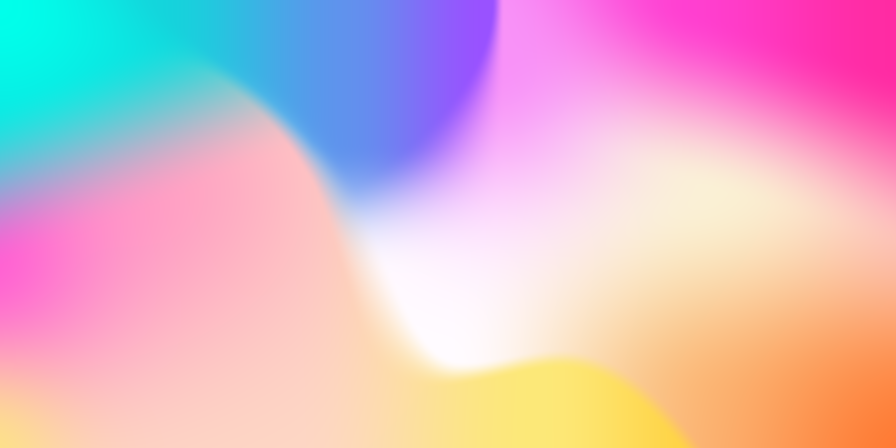
Reproduce this background procedurally as a WebGL 1 fragment shader.

```glsl
precision highp float;
// Soft abstract gradient: a rosy lobe with a wavy edge lies over a
// cyan-to-violet fold and a magenta-to-orange haze around a white valley.
// Each layer is built from ramps and round glows, then joined by soft edges.

uniform vec2 u_resolution;

const vec3 WHITE   = vec3(1.0, 0.99, 1.0);
const vec3 AQUA    = vec3(0.0, 1.0, 0.92);
const vec3 TEAL    = vec3(0.08, 0.83, 0.86);
const vec3 BLUE    = vec3(0.38, 0.57, 0.93);
const vec3 VIOLET  = vec3(0.60, 0.32, 1.0);
const vec3 ORCHID  = vec3(0.97, 0.54, 0.97);
const vec3 MAGENTA = vec3(1.0, 0.25, 0.82);
const vec3 HOTPINK = vec3(1.0, 0.17, 0.64);
const vec3 PINK    = vec3(1.0, 0.37, 0.83);
const vec3 ROSE    = vec3(1.0, 0.62, 0.76);
const vec3 BLUSH   = vec3(0.99, 0.85, 0.77);
const vec3 CREAM   = vec3(0.98, 0.97, 0.85);
const vec3 PEACH   = vec3(0.98, 0.77, 0.52);
const vec3 ORANGE  = vec3(1.0, 0.46, 0.18);
const vec3 YELLOW  = vec3(0.99, 0.91, 0.47);
const vec3 GOLD    = vec3(1.0, 0.82, 0.25);

// Round falloff: 1 at the centre, fading over the radius
float glow(vec2 p, vec2 centre, float radius) {
  vec2 d = (p - centre) / radius;
  return exp(-dot(d, d));
}

// Cubic from point a to point b with given end slopes
float hermite(float x, vec2 a, vec2 b, float slopeA, float slopeB) {
  float width = b.x - a.x;
  float t = clamp((x - a.x) / width, 0.0, 1.0);
  float s = 1.0 - t;
  return a.y * s * s * (1.0 + 2.0 * t) + b.y * t * t * (3.0 - 2.0 * t)
       + width * t * s * (slopeA * s - slopeB * t);
}

// Height of the lobe's edge: long fall, shallow valley, low hump
float lobeHeight(float x) {
  vec2 crest = vec2(0.25, 0.98);
  vec2 shoulder = vec2(0.70, 0.635);
  vec2 flank = vec2(0.81, 0.40);
  vec2 valley = vec2(1.02, 0.167);
  vec2 hump = vec2(1.25, 0.20);
  vec2 foot = vec2(1.75, -0.34);
  if (x < shoulder.x) return hermite(x, crest, shoulder, -0.6, -1.4);
  if (x < flank.x) return hermite(x, shoulder, flank, -1.4, -2.4);
  if (x < valley.x) return hermite(x, flank, valley, -2.4, 0.0);
  if (x < hump.x) return hermite(x, valley, hump, 0.0, 0.0);
  return hermite(x, hump, foot, 0.0, -2.0);
}

// Cyan, blue and violet ramp that fades to white below
vec3 foldColor(vec2 p) {
  vec3 c = mix(AQUA, TEAL, smoothstep(0.0, 0.4, p.x));
  c = mix(c, BLUE, smoothstep(0.35, 0.80, p.x));
  c = mix(c, VIOLET, smoothstep(0.76, 1.09, p.x));
  return mix(WHITE, c, smoothstep(0.38, 0.68, p.y));
}

// Cream haze between magenta above and orange below
vec3 hazeColor(vec2 p) {
  vec3 c = mix(WHITE, CREAM, smoothstep(1.05, 1.55, p.x));
  float low = smoothstep(0.55, 0.12, p.y) * smoothstep(1.0, 1.6, p.x);
  c = mix(c, PEACH, low);
  c = mix(c, ORANGE, glow(p, vec2(2.08, -0.06), 0.42));
  c = mix(c, ROSE, 0.5 * glow(p, vec2(2.08, 0.56), 0.25));
  c = mix(c, ORCHID, 0.9 * glow(p, vec2(1.10, 0.84), 0.30));
  vec3 top = mix(ORCHID, MAGENTA, smoothstep(1.10, 1.55, p.x));
  top = mix(top, HOTPINK, smoothstep(1.5, 2.0, p.x));
  float rise = p.y - 0.86 + 0.30 * (p.x - 1.30);
  return mix(c, top, smoothstep(-0.20, 0.19, rise));
}

// Blush lobe, teal at its top, pink at the left and golden at the right
vec3 lobeColor(vec2 p) {
  vec3 c = mix(BLUSH, YELLOW, smoothstep(0.65, 1.20, p.x));
  c = mix(c, GOLD, smoothstep(1.20, 1.60, p.x));
  c = mix(c, ROSE, 0.85 * glow(p, vec2(0.36, 0.58), 0.38));
  c = mix(c, PINK, glow(p, vec2(-0.05, 0.42), 0.30));
  c = mix(c, YELLOW, 0.8 * glow(p, vec2(-0.04, -0.02), 0.20));
  vec3 top = mix(TEAL, AQUA, glow(p, vec2(0.0, 1.0), 0.32));
  return mix(c, top, smoothstep(-0.18, 0.20, p.y - 0.4 * p.x - 0.58));
}

void main() {
  vec2 p = gl_FragCoord.xy / u_resolution * vec2(2.0, 1.0);

  // Fold and haze meet at a seam that bends left and blurs downward
  float depth = (1.0 - p.y) * (1.0 - p.y);
  float seam = p.x - 1.112 + 0.9 * depth;
  float seamBlur = 0.014 + 0.9 * depth;
  vec3 color = mix(foldColor(p), hazeColor(p), smoothstep(-seamBlur, seamBlur, seam));

  // Approximate distance to the lobe's edge, positive above it
  float h = lobeHeight(p.x);
  float slope = (lobeHeight(p.x + 0.004) - lobeHeight(p.x - 0.004)) / 0.008;
  float edge = (p.y - h) / sqrt(1.0 + slope * slope);

  // Pale rim on the shoulder, then the lobe itself
  float rim = exp(-edge * edge / 0.0008) * glow(p, vec2(0.70, 0.65), 0.20);
  color = mix(color, vec3(0.62, 0.86, 0.95), 0.4 * rim);
  float blur = 0.022 + 0.045 * exp(-pow((p.x - 0.85) / 0.12, 2.0))
             + 0.08 * smoothstep(0.5, 0.2, p.x);
  color = mix(color, lobeColor(p), smoothstep(blur, -blur, edge));

  gl_FragColor = vec4(color, 1.0);
}
```
